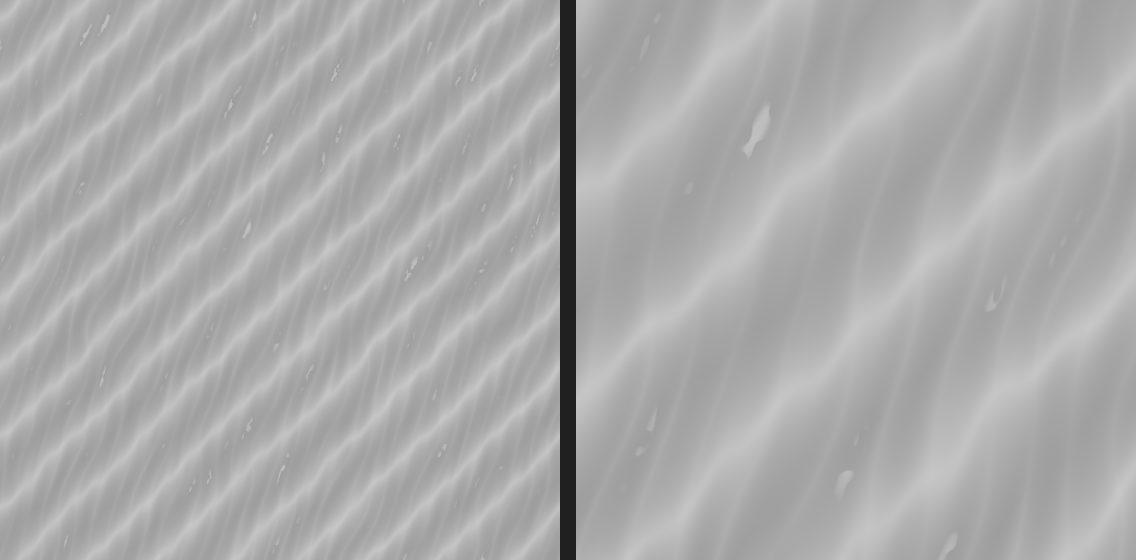
Left: the whole. Right: its middle third, enlarged.
A three.js fragment shader for this texture:

```glsl
// Grey rippled surface: soft diagonal ridges, fine leaning streaks and scattered chipped flakes.
varying vec2 vUv;

const float TAU = 6.2831853;
const float RIDGES = 8.0;    // diagonal ridges across and down
const float STREAKS = 32.0;  // thin streaks across
const float LEAN = 8.0;      // streak periods shifted over the full height

const vec3 VALLEY = vec3(0.605);
const vec3 RIDGE = vec3(0.755);
const vec3 FLAKE = vec3(0.775);

float hash(vec2 p) {
  vec3 q = fract(vec3(p.xyx) * 0.1031);
  q += dot(q, q.yzx + 33.33);
  return fract((q.x + q.y) * q.z);
}

// Value noise that wraps after the given number of cells
float noise(vec2 p, vec2 period, float seed) {
  vec2 i = floor(p);
  vec2 f = fract(p);
  f = f * f * (3.0 - 2.0 * f);
  vec2 a = mod(i, period) + seed;
  vec2 b = mod(i + 1.0, period) + seed;
  return mix(mix(hash(a), hash(vec2(b.x, a.y)), f.x),
             mix(hash(vec2(a.x, b.y)), hash(b), f.x), f.y);
}

float wave(vec2 uv, vec2 count, float seed) {
  return noise(uv * count, count, seed) - 0.5;
}

// Rounded cusp around every whole value of the phase
float crest(float phase, float falloff) {
  float d = abs(fract(phase + 0.5) - 0.5);
  return exp(-falloff * (sqrt(d * d + 0.0009) - 0.03));
}

// Speckled flake inside one cell between ridges and streaks
float flake(float streakPhase, float ridgePhase, float chips) {
  float row = floor(ridgePhase);
  float column = floor(streakPhase) - row;
  vec2 id = mod(vec2(column, row), vec2(STREAKS - LEAN, RIDGES));
  float chance = hash(id + 71.0);
  float strength = smoothstep(0.58, 1.0, chance);
  vec2 local = vec2(fract(streakPhase), fract(ridgePhase)) - 0.5;
  local.y -= 0.2 * (hash(id + 13.0) - 0.5);
  vec2 size = vec2(0.24, 0.16) * (0.65 + 0.5 * strength);
  float blot = 1.0 - smoothstep(0.2, 1.0, length(local / size));
  float speckle = smoothstep(0.5, 0.72, chips + 0.25 * (blot - 0.5));
  return blot * speckle * step(0.58, chance) * (0.3 + 0.7 * strength);
}

void main() {
  vec2 uv = vUv;

  // Wobbling diagonal ridges, scalloped where streaks cross
  float slant = STREAKS * uv.x - LEAN * uv.y;
  float ridgePhase = RIDGES * (uv.x - uv.y) - 0.28;
  ridgePhase += 0.13 * wave(uv, vec2(16.0), 3.0) + 0.1 * wave(uv, vec2(7.0), 9.0);
  ridgePhase += 0.025 * sin(TAU * slant);

  // Streaks bend into an S between neighbouring ridges
  float streakPhase = slant - 0.1 * sin(TAU * ridgePhase);
  streakPhase += 1.1 * wave(uv, vec2(14.0, 9.0), 21.0);

  float ridge = crest(ridgePhase, 5.0);
  float streak = crest(streakPhase, 6.0);
  float streakStrength = 0.75 + 0.8 * wave(uv, vec2(24.0, 12.0), 37.0);

  vec3 color = mix(VALLEY, RIDGE, ridge);
  color += 0.048 * streak * streakStrength * (1.0 - 0.6 * ridge);

  // Faint lengthwise grain and broad shading
  vec2 grainUv = vec2(96.0 * uv.x - 24.0 * uv.y, 12.0 * uv.y);
  color += 0.014 * (noise(grainUv, vec2(24.0, 12.0), 45.0) - 0.5);
  color += 0.015 * wave(uv, vec2(6.0), 53.0);

  // Light chipped wear in the hollows
  vec2 chipUv = vec2(256.0 * uv.x - 64.0 * uv.y, 128.0 * uv.y);
  float chips = noise(chipUv, vec2(64.0, 128.0), 61.0);
  color = mix(color, FLAKE, 0.8 * flake(streakPhase, ridgePhase, chips));

  gl_FragColor = vec4(color, 1.0);
}
```
